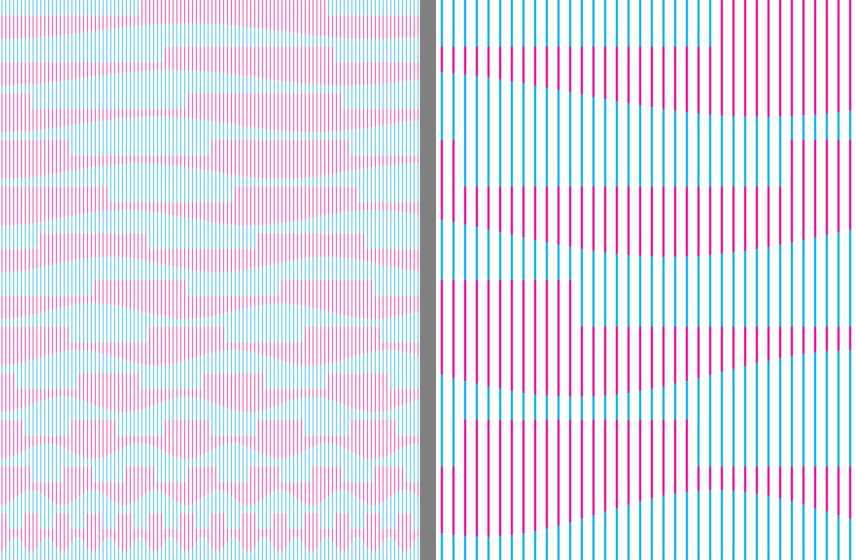
Left, the full canvas; right, a detail of the centre.
A Shadertoy shader for this pattern:

```glsl
// Fine vertical lines in cyan and magenta on white. Each of twelve rows holds a
// magenta band with a square wave as its top edge and a cosine wave as its bottom
// edge; the wavelength grows with the row number, counted from the bottom.

const float TAU = 6.2831853;
const float ROWS = 12.0;
const float LINES = 108.0;
const float LINE_WIDTH = 0.18;        // share of the line spacing
const float WAVELENGTH_STEP = 8.0;    // line spacings added per row
const vec3 PAPER = vec3(1.0);
const vec3 CYAN = vec3(0.0, 0.682, 0.937);
const vec3 MAGENTA = vec3(0.925, 0.0, 0.549);

// Integral of a unit tent filter from its left end to t
float tentIntegral(float t) {
    t = clamp(t, -1.0, 1.0);
    return 0.5 + t - 0.5 * t * abs(t);
}

// Tent-weighted share of the interval [lo, hi] seen from p
float tentCoverage(float p, float radius, float lo, float hi) {
    return tentIntegral((hi - p) / radius) - tentIntegral((lo - p) / radius);
}

// Top edge: a square wave with its phase fixed at the right side
float squareEdge(float x, float wavelength) {
    return cos(TAU * (LINES - x) / wavelength) < 0.0 ? 1.0 : 2.0 / 3.0;
}

// Bottom edge: a cosine wave with its phase fixed at the left side
float waveEdge(float x, float wavelength) {
    return 1.0 / 3.0 - cos(TAU * x / wavelength) / 6.0;
}

// Magenta share from the band of one row, on the line centred at x
float bandCoverage(float x, float y, float radius, float row) {
    float wavelength = WAVELENGTH_STEP * max(row + 1.0, 1.0);
    float bottom = row + waveEdge(x, wavelength);
    float top = row + squareEdge(x, wavelength);
    return tentCoverage(y, radius, bottom, top);
}

// Colour of the line centred at x; the two nearest rows keep row borders smooth
vec3 lineColor(float x, float y, float radius) {
    float firstRow = floor(y - 0.5);
    float magenta = bandCoverage(x, y, radius, firstRow)
                  + bandCoverage(x, y, radius, firstRow + 1.0);
    return mix(CYAN, MAGENTA, clamp(magenta, 0.0, 1.0));
}

void mainImage(out vec4 fragColor, in vec2 fragCoord) {
    // x counts lines from the left, y counts rows from the bottom
    vec2 pixelSize = vec2(LINES, ROWS) / iResolution.xy;
    vec2 p = fragCoord * pixelSize;

    // The nearest line and its neighbours, each filtered over the pixel
    vec3 color = PAPER;
    float halfWidth = 0.5 * LINE_WIDTH;
    for (int i = -1; i <= 1; i++) {
        float x = floor(p.x) + 0.5 + float(i);
        float ink = tentCoverage(p.x, pixelSize.x, x - halfWidth, x + halfWidth);
        color += ink * (lineColor(x, p.y, pixelSize.y) - PAPER);
    }
    fragColor = vec4(clamp(color, 0.0, 1.0), 1.0);
}
```
